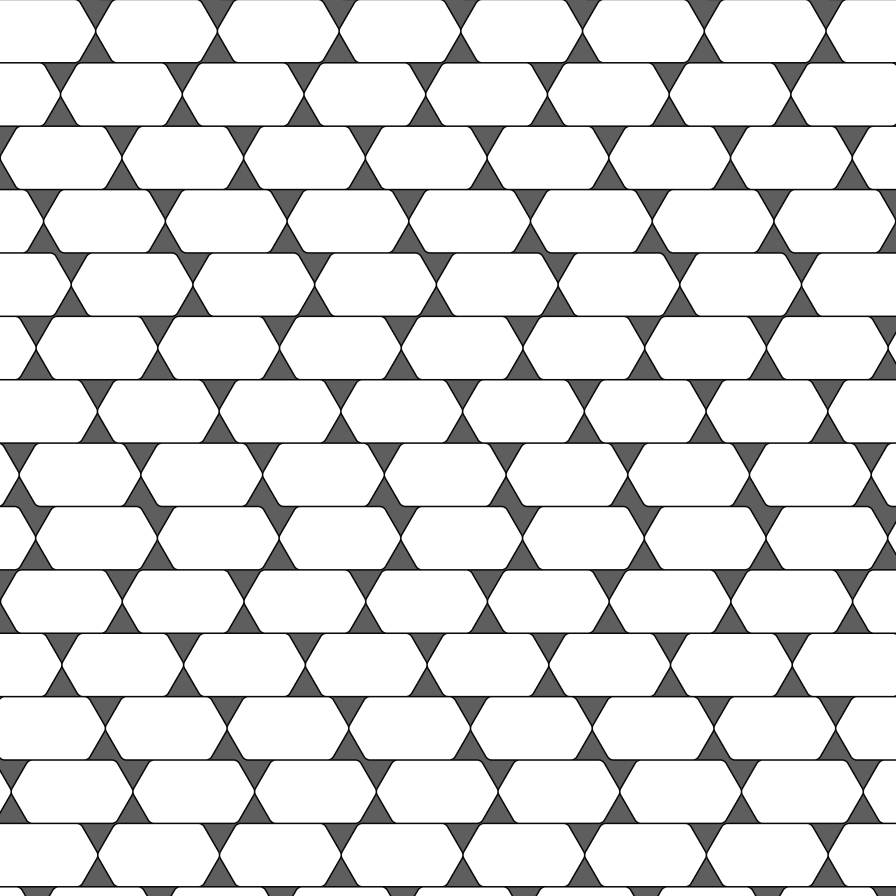
Give the GLSL for this pattern, as a Shadertoy shader.

```glsl
// Rows of white, round-cornered hexagons stacked like shifted bricks over grey gaps.
// Each cell is an exact distance to an inset hexagon, grown by the corner radius;
// the nearest distance over adjoining rows gives fill, outline and gap.

const vec2 CELL = vec2(0.13585, 0.07074);   // cell pitch, in canvas heights
const float TOP_OFFSET = 0.00065;           // part of the first row above the canvas
const float CORNER_RADIUS = 0.0078;
const float LINE_WIDTH = 0.0017;
const vec2 SIDE_NORMAL = vec2(0.8660, 0.5); // normal of the 60 degree sides

const vec3 CELL_COLOR = vec3(1.0);
const vec3 GAP_COLOR = vec3(0.37);
const vec3 LINE_COLOR = vec3(0.03);

float segmentDistance(vec2 p, vec2 a, vec2 b) {
    vec2 ab = b - a;
    return length(p - a - ab * clamp(dot(p - a, ab) / dot(ab, ab), 0.0, 1.0));
}

// Signed distance to a long hexagon with pointed left and right ends.
float roundedHexagon(vec2 p, vec2 halfSize, float radius) {
    vec2 q = abs(p);
    vec2 inner = halfSize - radius;
    vec2 tip = vec2(inner.x, 0.0);
    vec2 shoulder = vec2(inner.x - inner.y * SIDE_NORMAL.y / SIDE_NORMAL.x, inner.y);
    float edge = min(segmentDistance(q, tip, shoulder),
                     segmentDistance(q, shoulder, vec2(0.0, inner.y)));
    float side = max(q.y - inner.y, dot(q - tip, SIDE_NORMAL));
    return (side < 0.0 ? -edge : edge) - radius;
}

// Sideways shift of a row, in cells: four steps per group, and groups drift left.
float rowShift(float row) {
    float group = floor(row / 4.0);
    vec4 steps = vec4(0.0, -0.2885, 0.2157, -0.4275);
    float drift = 0.201 * group + 0.091 * floor(group / 2.0);
    return 0.786 + steps[int(mod(row, 4.0))] - drift;
}

float rowDistance(vec2 p, float row) {
    float x = (fract(p.x / CELL.x - rowShift(row)) - 0.5) * CELL.x;
    float y = p.y - (row + 0.5) * CELL.y;
    return roundedHexagon(vec2(x, y), 0.5 * CELL, CORNER_RADIUS);
}

// Share of a pixel on the negative side of an edge.
float coverage(float d, float pixel) {
    return clamp(0.5 - d / pixel, 0.0, 1.0);
}

void mainImage(out vec4 fragColor, in vec2 fragCoord) {
    float pixel = 1.0 / iResolution.y;
    vec2 p = fragCoord * pixel;
    p.y = 1.0 - p.y + TOP_OFFSET;           // rows count downwards

    // Nearest cell, including outlines reaching in from the rows above and below
    float row = floor(p.y / CELL.y);
    float d = 1.0;
    for (float k = -1.0; k <= 1.0; k++) {
        d = min(d, rowDistance(p, row + k));
    }

    // Gap, then outline, then cell fill
    vec3 color = mix(GAP_COLOR, LINE_COLOR, coverage(d - 0.5 * LINE_WIDTH, pixel));
    color = mix(color, CELL_COLOR, coverage(d + 0.5 * LINE_WIDTH, pixel));
    fragColor = vec4(color, 1.0);
}
```
